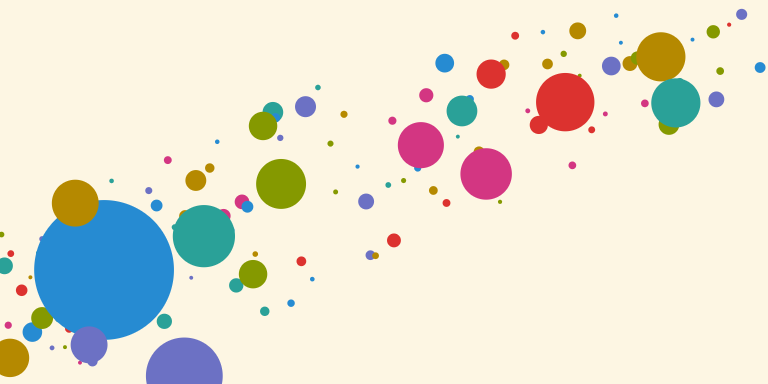
Give the GLSL for this background, as a Shadertoy shader.

```glsl
// Flat coloured discs drifting up a diagonal band on a cream ground.
// Hashed scatters of small and medium discs follow the band's centre line;
// a few large discs are composed over them. Lengths are in canvas heights.

const vec3 CREAM   = vec3(0.992, 0.965, 0.890);
const vec3 BLUE    = vec3(0.149, 0.545, 0.824);
const vec3 OCHRE   = vec3(0.710, 0.537, 0.000);
const vec3 OLIVE   = vec3(0.522, 0.600, 0.000);
const vec3 TEAL    = vec3(0.165, 0.631, 0.596);
const vec3 MAGENTA = vec3(0.827, 0.212, 0.510);
const vec3 RED     = vec3(0.863, 0.196, 0.184);
const vec3 VIOLET  = vec3(0.424, 0.443, 0.769);
const vec3 PALETTE[7] = vec3[7](BLUE, OCHRE, OLIVE, TEAL, MAGENTA, RED, VIOLET);

const float BAND_LENGTH = 2.0;
const float BAND_START  = 0.20;   // centre height at the left edge
const float BAND_SLOPE  = 0.37;
const float BAND_SPREAD = 0.27;   // half height at its widest
const float END_SPREAD  = 0.16;   // half height at the right end
const float LEFT_BIAS   = 1.2;    // above 1 crowds discs to the left

const int   DOT_COUNT   = 84;
const vec2  DOT_RADII   = vec2(0.005, 0.019);
const int   BUBBLE_COUNT = 24;
const vec2  BUBBLE_RADII = vec2(0.018, 0.035);

float hash(float n) {
    return fract(sin(n * 127.1) * 43758.5453);
}

// Blend an antialiased disc over the colour so far.
void disc(inout vec3 col, vec2 p, vec2 centre, float radius, vec3 tint) {
    float edge = (radius - length(p - centre)) * iResolution.y;
    col = mix(col, tint, clamp(edge + 0.5, 0.0, 1.0));
}

// Stratified random discs along the diagonal band.
void scatter(inout vec3 col, vec2 p, int count, vec2 radii, float seed) {
    for (int i = 0; i < count; i++) {
        float n = float(i) * 5.0 + seed;
        float along = (float(i) + hash(n)) / float(count);
        float x = BAND_LENGTH * pow(along, LEFT_BIAS);
        float spread = mix(BAND_SPREAD, END_SPREAD, smoothstep(0.6, 1.0, along));
        float y = BAND_START + BAND_SLOPE * x + spread * (2.0 * hash(n + 1.0) - 1.0);
        float size = hash(n + 2.0);
        float radius = mix(radii.x, radii.y, size * size);
        int hue = min(int(hash(n + 3.0) * 7.0), 6);
        disc(col, p, vec2(x, y), radius, PALETTE[hue]);
    }
}

// The large discs that set the composition.
void largeDiscs(inout vec3 col, vec2 p) {
    // Lower left cluster
    disc(col, p, vec2(0.271, 0.297), 0.182, BLUE);
    disc(col, p, vec2(0.196, 0.471), 0.061, OCHRE);
    disc(col, p, vec2(0.232, 0.102), 0.048, VIOLET);
    disc(col, p, vec2(0.026, 0.068), 0.050, OCHRE);
    disc(col, p, vec2(0.480, 0.021), 0.100, VIOLET);
    disc(col, p, vec2(0.531, 0.385), 0.081, TEAL);

    // Middle of the band
    disc(col, p, vec2(0.659, 0.286), 0.037, OLIVE);
    disc(col, p, vec2(0.685, 0.672), 0.037, OLIVE);
    disc(col, p, vec2(0.732, 0.521), 0.065, OLIVE);
    disc(col, p, vec2(1.096, 0.622), 0.060, MAGENTA);
    disc(col, p, vec2(1.203, 0.711), 0.040, TEAL);
    disc(col, p, vec2(1.266, 0.547), 0.067, MAGENTA);

    // Upper right
    disc(col, p, vec2(1.279, 0.807), 0.038, RED);
    disc(col, p, vec2(1.472, 0.734), 0.076, RED);
    disc(col, p, vec2(1.721, 0.852), 0.064, OCHRE);
    disc(col, p, vec2(1.760, 0.732), 0.064, TEAL);
}

void mainImage(out vec4 fragColor, in vec2 fragCoord) {
    vec2 p = fragCoord / iResolution.y;
    vec3 col = CREAM;
    scatter(col, p, BUBBLE_COUNT, BUBBLE_RADII, 11.0);
    scatter(col, p, DOT_COUNT, DOT_RADII, 503.0);
    largeDiscs(col, p);
    fragColor = vec4(col, 1.0);
}
```
